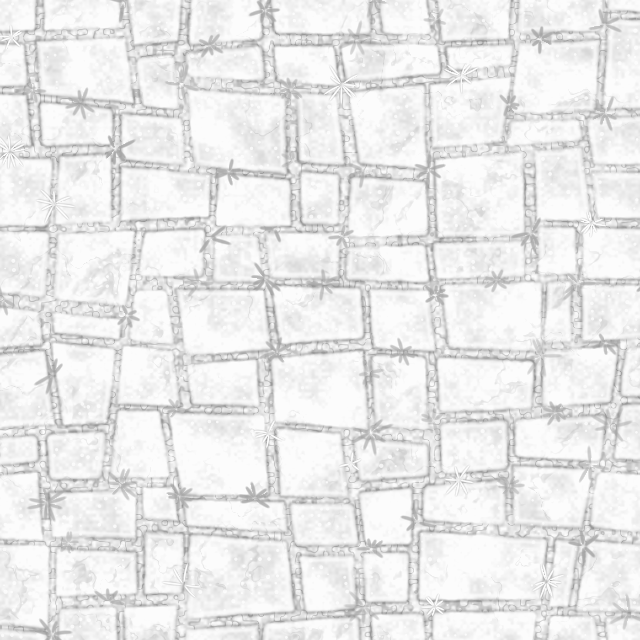
Give the GLSL for this texture map, as a WebGL 1 fragment shader.

```glsl
precision highp float;
uniform vec2 u_resolution;

const vec2 GRID = vec2(8.0, 10.0);
const float TAU = 6.28319;

float hash(vec2 p) {
  return fract(sin(dot(p, vec2(127.1, 311.7))) * 43758.55);
}

float noise(vec2 p) {
  vec2 i = floor(p), f = fract(p);
  f = f * f * (3.0 - 2.0 * f);
  return mix(mix(hash(i), hash(i + vec2(1, 0)), f.x),
             mix(hash(i + vec2(0, 1)), hash(i + 1.0), f.x), f.y);
}

float fbm(vec2 p) {
  float sum = 0.0, amp = 0.53;
  for (int i = 0; i < 4; i++) {
    sum += amp * noise(p);
    p = mat2(1.6, 1.2, -1.2, 1.6) * p + 7.3;
    amp *= 0.5;
  }
  return sum;
}

// Thin contour where the noise value n passes its middle
float ridge(float n, float width) {
  return 1.0 - smoothstep(0.0, width, abs(n - 0.5));
}

// Slanted joint through a cell, measured across its direction
float joint(vec2 cell, float base, float along) {
  return base + 0.2 + 0.6 * hash(cell) + 0.26 * (hash(cell + 31.7) - 0.5) * along;
}
float jointX(vec2 cell, float y) { return joint(cell, cell.x, y - cell.y - 0.5); }
float jointY(vec2 cell, float x) { return joint(cell, cell.y, x - cell.x - 0.5); }

bool isEven(vec2 cell) { return mod(cell.x + cell.y, 2.0) < 0.5; }

float inset(vec2 id, float side) { return 0.003 + 0.009 * hash(id + side * 17.3); }

// Signed distance to the stone around one lattice vertex
float stone(vec2 g, vec2 v) {
  bool even = isEven(v);
  vec2 west = even ? v - 1.0 : v - vec2(1, 0);
  vec2 east = even ? v : v - vec2(0, 1);
  vec2 south = even ? v - vec2(0, 1) : v - 1.0;
  vec2 north = even ? v - vec2(1, 0) : v;
  float dx = max((jointX(west, g.y) - g.x) / GRID.x + inset(v, 1.0),
                 (g.x - jointX(east, g.y)) / GRID.x + inset(v, 2.0));
  float dy = max((jointY(south, g.x) - g.y) / GRID.y + inset(v, 3.0),
                 (g.y - jointY(north, g.x)) / GRID.y + inset(v, 4.0));
  float radius = 0.002 + 0.007 * hash(v + 5.1);
  vec2 q = vec2(dx, dy) + radius;
  return min(max(q.x, q.y), 0.0) + length(max(q, 0.0)) - radius;
}

float paving(vec2 g) {
  float d = 1.0;
  for (int j = 0; j < 2; j++)
    for (int i = 0; i < 2; i++)
      d = min(d, stone(g, floor(g) + vec2(i, j)));
  return d;
}

// One radial tuft: x = dark amount, y = light amount
vec2 tuft(vec2 q, vec2 id) {
  bool pale = hash(id + 2.7) < 0.17;
  float count = floor(6.0 + 4.0 * hash(id + 8.2)) + (pale ? 3.0 : 0.0);
  float turn = fract(atan(q.y, q.x) / TAU + hash(id + 4.4)) * count;
  vec2 leaf = id * 13.0 + floor(turn);
  float r = length(q);
  float reach = (0.024 + 0.017 * hash(id + 6.6)) * (0.6 + 0.4 * hash(leaf));
  float t = r / reach;
  float bend = 0.35 * (hash(leaf + 3.9) - 0.5) * (1.0 + t);
  float across = abs(sin((fract(turn) - 0.5) * TAU / count + bend)) * r;
  float taper = smoothstep(0.0, 0.2, t) * smoothstep(1.0, 0.8, t) * step(0.2, hash(leaf + 9.1));
  float width = 0.0055 * sqrt(max(t * (1.0 - t), 0.0));
  float body = taper * (1.0 - smoothstep(-0.0016, 0.0016, across - width));
  float core = taper * (1.0 - smoothstep(-0.001, 0.001, across - width * 0.5));
  return pale ? vec2(body * 0.45, core) : vec2(body * (0.55 + 0.45 * hash(id + 1.3)), 0.0);
}

// Tufts rooted in the joints
vec2 tufts(vec2 g) {
  vec2 shade = vec2(0.0);
  for (int j = -1; j <= 1; j++)
    for (int i = -1; i <= 1; i++) {
      vec2 cell = floor(g) + vec2(i, j);
      vec2 root = cell + hash(cell + 12.9);
      if (isEven(cell)) root.x = jointX(cell, root.y);
      else root.y = jointY(cell, root.x);
      if (hash(cell + 40.3) < 0.8) shade = max(shade, tuft((g - root) / GRID, cell));
    }
  return shade;
}

// Small round pale specks
float specks(vec2 p, float scale) {
  vec2 id = floor(p * scale);
  vec2 centre = 0.3 + 0.4 * vec2(hash(id), hash(id + 3.3));
  float radius = 0.08 + 0.16 * hash(id + 6.1);
  return step(0.55, hash(id + 9.7)) * (1.0 - smoothstep(radius - 0.06, radius + 0.08, length(fract(p * scale) - centre)));
}

void main() {
  vec2 p = gl_FragCoord.xy / u_resolution.y;
  vec2 g = p * GRID + 20.0;
  float grain = noise(p * 190.0);
  float blotch = fbm(p * 24.0);
  float d = paving(g) + 0.003 * (fbm(p * 45.0) - 0.5);

  // Mottled, veined stone faces
  float vein = ridge(fbm(p * 15.0 + blotch * 1.5), 0.045) * smoothstep(0.3, 0.7, noise(p * 19.0 + 5.0));
  float face = 0.963 + 0.22 * (blotch - 0.5) + 0.07 * (grain - 0.5) - 0.075 * vein;
  face = mix(face, 1.0, 0.75 * specks(p, 75.0));

  // Gritty joints
  float grit = 0.925 + 0.15 * (grain - 0.5) - 0.15 * ridge(noise(p * 120.0 + 3.0), 0.16);
  grit = mix(grit, 0.98, 0.6 * specks(p + 0.37, 95.0));

  // Pale rim inside a dark outline
  float tone = mix(face, grit, smoothstep(-0.002, 0.003, d));
  tone = mix(tone, 0.985, 0.7 * exp(-pow((d + 0.0065) / 0.003, 2.0)));
  float wear = smoothstep(0.15, 0.75, noise(p * 17.0 + 9.0));
  tone -= (0.07 + 0.13 * wear) * exp(-pow((d - 0.0012) / 0.0028, 2.0));

  vec2 shade = tufts(g);
  tone = mix(tone, 0.65, 0.85 * shade.x);
  tone = mix(tone, 0.99, shade.y);
  gl_FragColor = vec4(vec3(clamp(tone, 0.6, 0.99)), 1.0);
}
```
